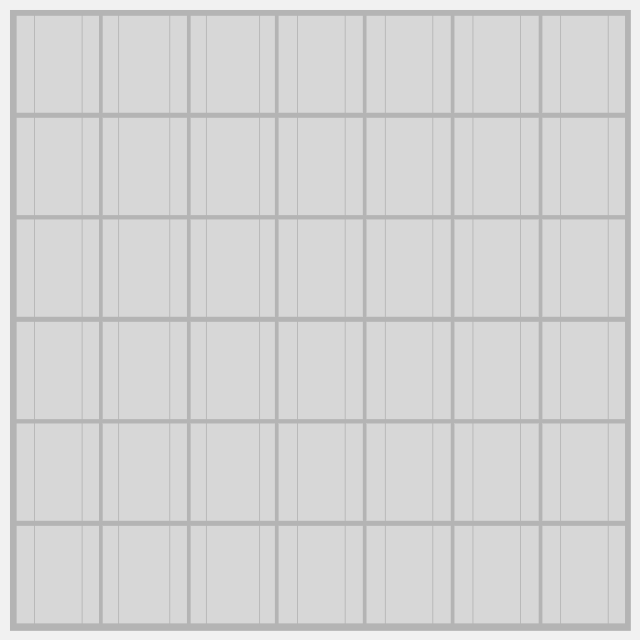
Give the GLSL for this pattern, as a three.js fragment shader.

```glsl
varying vec2 vUv;

// Share of a pixel of size px at x that lies between lo and hi
float span(float x, float lo, float hi, float px) {
  return clamp((hi - x) / px + 0.5, 0.0, 1.0) - clamp((lo - x) / px + 0.5, 0.0, 1.0);
}

float stripe(float x, float center, float width, float px) {
  return span(x, center - 0.5 * width, center + 0.5 * width, px);
}

float box(vec2 p, vec2 lo, vec2 hi, vec2 px) {
  return span(p.x, lo.x, hi.x, px.x) * span(p.y, lo.y, hi.y, px.y);
}

void main() {
  vec2 px = fwidth(vUv);
  float bars = 0.0;
  float seams = 0.0;

  // Two hairline seams per column; the second and third columns are wider
  for (int i = 0; i < 7; i++) {
    float column = float(i);
    float leftShift = (i == 1 || i == 2) ? -0.0056 : 0.0;
    float rightShift = (i == 2) ? 0.0034 : 0.0;
    float start = 0.137 * column;
    seams = max(seams, stripe(vUv.x, 0.054 + start + leftShift, 0.0012, px.x));
    seams = max(seams, stripe(vUv.x, 0.1283 + start + rightShift, 0.0012, px.x));
  }

  // Upright bars between the seven columns
  for (int i = 0; i < 6; i++) {
    bars = max(bars, stripe(vUv.x, 0.1576 + 0.1374 * float(i), 0.0058, px.x));
  }

  // Level bars between the six rows, alternating in thickness
  for (int j = 0; j < 5; j++) {
    float row = float(j);
    float thickness = mix(0.0079, 0.0068, mod(row, 2.0));
    bars = max(bars, stripe(vUv.y, 0.1823 + 0.1594 * row, thickness, px.y));
  }

  // Margin, frame, panes
  float frame = box(vUv, vec2(0.0156, 0.0143), vec2(0.9857, 0.9844), px);
  float opening = box(vUv, vec2(0.026, 0.026), vec2(0.9766, 0.9753), px);
  vec3 barColor = vec3(0.706);
  vec3 pane = mix(vec3(0.843), vec3(0.69), seams);
  pane = mix(pane, barColor, bars);

  vec3 color = mix(vec3(0.945), barColor, frame);
  color = mix(color, pane, opening);
  gl_FragColor = vec4(color, 1.0);
}
```
